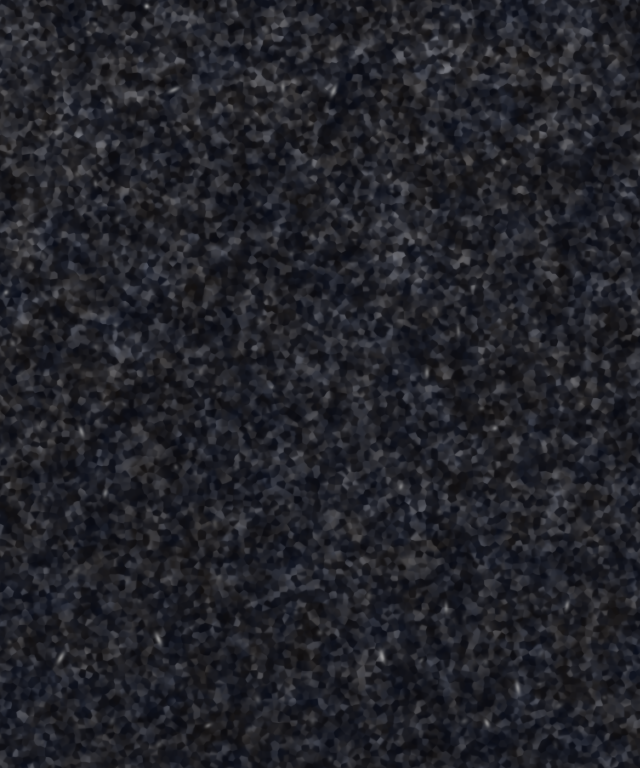
Write a Shadertoy shader that draws this texture.

```glsl
// Dark blue-black granite: soft mineral grains from blended cellular noise at
// three scales, slow tonal drift from layered sines, and scattered pale clumps
// and slanted mica flecks. Lengths are in units of the canvas height.

const vec3 BLUE_CAST = vec3(0.000, 0.003, 0.027);
const vec3 MICA = vec3(0.60, 0.60, 0.60);
const vec3 PALE_MINERAL = vec3(0.25, 0.26, 0.29);
const float STONE_GREY = 0.122;

vec3 hash3(vec2 cell, float seed) {
    vec3 q = fract(vec3(cell.xyx + seed * 17.3) * vec3(0.1031, 0.1030, 0.0973));
    q += dot(q, q.yxz + 33.33);
    return fract((q.xxy + q.yzz) * q.zyx);
}

// Cellular noise whose random cell values melt into each other.
// Returns a centred brightness and a centred tint.
vec2 grains(vec2 p, float seed, float sharpness) {
    vec2 base = floor(p);
    vec3 total = vec3(0.0);
    for (int j = -1; j <= 1; j++)
    for (int i = -1; i <= 1; i++) {
        vec2 cell = base + vec2(i, j);
        vec2 offset = cell + hash3(cell, seed).xy - p;
        float weight = exp(-sharpness * dot(offset, offset));
        total += weight * vec3(hash3(cell, seed + 5.0).xy, 1.0);
    }
    return total.xy / max(total.z, 1e-5) - 0.5;
}

// Layered sines bent by each other, roughly -1 to 1.
float drift(vec2 p) {
    float sum = 0.0;
    float amplitude = 0.5;
    for (int i = 0; i < 4; i++) {
        p = mat2(0.8, -0.6, 0.6, 0.8) * p * 1.7 + 1.3;
        sum += amplitude * sin(p.x + 1.5 * sin(p.y));
        amplitude *= 0.65;
    }
    return sum;
}

// Sparse slanted specks; halfSize is (width, length), result is coverage.
float flecks(vec2 p, float density, float share, vec2 halfSize, float seed) {
    vec2 q = p * density;
    vec2 base = floor(q);
    float cover = 0.0;
    for (int j = -1; j <= 1; j++)
    for (int i = -1; i <= 1; i++) {
        vec2 cell = base + vec2(i, j);
        vec3 place = hash3(cell, seed);
        vec3 shape = hash3(cell, seed + 9.0);
        vec2 d = (q - cell - place.xy) / density;
        float angle = mix(-1.2, 0.5, shape.x);
        d = mat2(cos(angle), -sin(angle), sin(angle), cos(angle)) * d;
        d /= halfSize * mix(vec2(0.8, 0.5), vec2(1.1, 1.3), shape.yz);
        float speck = exp(-dot(d, d)) * mix(0.45, 1.0, shape.y);
        cover = max(cover, speck * step(place.z, share));
    }
    return cover;
}

void mainImage(out vec4 fragColor, in vec2 fragCoord) {
    vec2 p = fragCoord / iResolution.y;
    float height = p.y;

    // Grains: the coarse mottling grows stronger towards the top
    vec2 warp = 0.003 * vec2(drift(p * 26.0), drift(p.yx * 23.0 + 4.0));
    vec2 fine = grains(p * 135.0, 1.0, 7.0);
    vec2 medium = grains((p + warp) * 70.0, 2.0, 6.0);
    vec2 coarse = grains((p + warp * 2.0) * 24.0, 3.0, 5.0);
    float tone = 1.50 * fine.x
               + mix(0.65, 0.95, height) * medium.x
               + mix(0.20, 0.50, height * height) * coarse.x
               + 0.07 * drift(p * 5.0)
               + 0.16 * (height - 0.5);
    float grey = STONE_GREY * exp(tone);

    // Blue and warm minerals
    float tint = 0.020 * medium.y + 0.022 * coarse.y + 0.012 * fine.y;
    vec3 color = vec3(grey) + BLUE_CAST + tint * vec3(-0.7, -0.1, 1.0);

    // Pale clumps with ragged edges, then dim and bright flecks
    float clump = flecks(p + warp * 1.5, 9.0, 0.09, vec2(0.012, 0.016), 21.0);
    clump *= smoothstep(-0.5, 0.3, fine.x + medium.x);
    color = mix(color, PALE_MINERAL, 0.65 * clump);
    float dim = flecks(p, 32.0, 0.13, vec2(0.0034, 0.0046), 31.0);
    color = mix(color, MICA, 0.40 * dim);
    float bright = flecks(p, 13.0, 0.15, vec2(0.0030, 0.0065), 41.0);
    color = mix(color, MICA + 0.1, 0.85 * bright);

    fragColor = vec4(clamp(color, 0.0, 1.0), 1.0);
}
```
